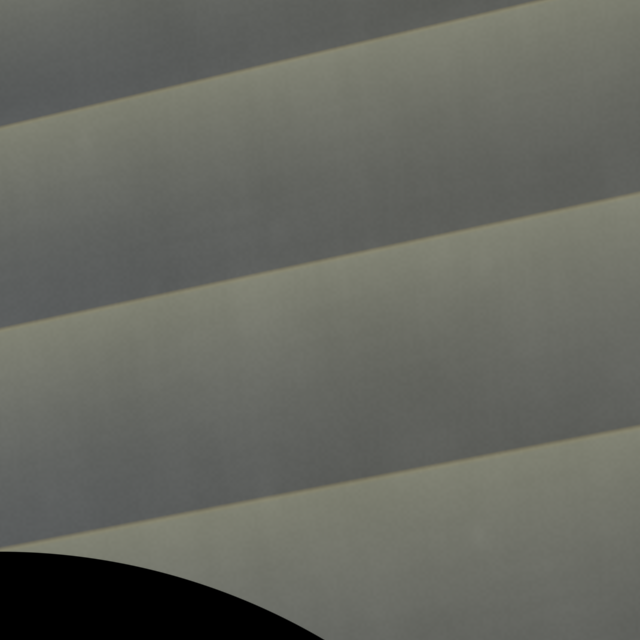
Write a three.js fragment shader that draws this texture.

```glsl
varying vec2 vUv;

#define DARK vec3(0.362, 0.368, 0.352)
#define LIGHT vec3(0.512, 0.518, 0.458)
#define FRINGE vec3(0.030, 0.012, -0.022)
#define COOL_TINT vec3(-0.004, 0.000, 0.016)
#define FIRST_EDGE vec2(0.147, 0.192)
#define EDGE_STEP vec2(0.357, 0.0215)
#define STEP_SHRINK 0.014
#define EDGE_SOFTNESS 0.026
#define DISC_CENTER vec2(0.0, -0.862)
#define DISC_RADIUS 1.0
#define MOTTLE 0.040
#define GRAIN 0.012

float hash(vec2 p) {
  return fract(sin(dot(p, vec2(127.1, 311.7))) * 43758.5453);
}

float noise(vec2 p) {
  vec2 i = floor(p);
  vec2 f = fract(p);
  f = f * f * (3.0 - 2.0 * f);
  return mix(mix(hash(i), hash(i + vec2(1.0, 0.0)), f.x),
             mix(hash(i + vec2(0.0, 1.0)), hash(i + vec2(1.0, 1.0)), f.x), f.y);
}

float fbm(vec2 p) {
  float sum = 0.0;
  float amplitude = 0.5;
  for (int i = 0; i < 4; i++) {
    sum += amplitude * noise(p);
    p = p * 2.03 + 17.3;
    amplitude *= 0.5;
  }
  return sum;
}

// Fold number: spacing narrows upward while the slope steepens
float foldCoordinate(vec2 p) {
  float rise = p.y - FIRST_EDGE.x - FIRST_EDGE.y * p.x;
  float spacing = EDGE_STEP.x + EDGE_STEP.y * p.x;
  float root = sqrt(max(spacing * spacing - 4.0 * STEP_SHRINK * rise, 0.0));
  return 2.0 * rise / (spacing + root);
}

// Faint pale smudges scattered over the surface
float smudges(vec2 p) {
  float sum = 0.0;
  for (int i = 0; i < 14; i++) {
    float id = float(i);
    vec2 center = vec2(hash(vec2(id, 3.1)), hash(vec2(id, 8.7)));
    float size = mix(0.008, 0.028, hash(vec2(id, 5.3)));
    vec2 offset = (p - center) / (size * vec2(0.8, 1.3));
    sum += exp(-dot(offset, offset)) * hash(vec2(id, 1.9));
  }
  return sum;
}

void main() {
  vec2 p = vUv;
  float fold = foldCoordinate(p);
  float band = floor(fold);
  float depth = 1.0 - fract(fold);

  // Each fold is bright below its edge and falls off downward
  float falloff = pow(max(1.0 - depth, 0.0), 1.6);
  float shade = falloff * smoothstep(0.0, EDGE_SOFTNESS, depth);
  vec3 color = mix(DARK, LIGHT, shade);

  // Warm fringe on the edge, cooler shadows to the left
  float fringe = smoothstep(0.0, 0.012, depth) * (1.0 - smoothstep(0.012, 0.04, depth));
  color += FRINGE * fringe;
  color += COOL_TINT * (1.0 - shade) * (1.0 - smoothstep(0.0, 0.75, p.x));

  // Lower folds catch a little more light in their shadows
  color += 0.008 * (0.5 - band) * smoothstep(0.0, 0.5, depth) * (1.0 - smoothstep(0.9, 1.0, depth));

  // Cloudy wear, fine streaks along and across the folds, grain
  float cloud = fbm(p * vec2(6.0, 5.0) + 2.7) - 0.47;
  float across = noise(vec2(p.x * 38.0 + p.y * 5.0, p.y * 7.0)) - 0.5;
  float along = noise(vec2(p.x * 6.0, fold * 26.0)) - 0.5;
  color += MOTTLE * cloud + 0.008 * across + 0.005 * along;
  color += 0.016 * smudges(p);
  color += GRAIN * (noise(p * 210.0) - 0.5);

  // Black disc in the lower left corner
  float disc = length(p - DISC_CENTER) - DISC_RADIUS;
  color *= smoothstep(-0.0015, 0.0015, disc);

  gl_FragColor = vec4(color, 1.0);
}
```
